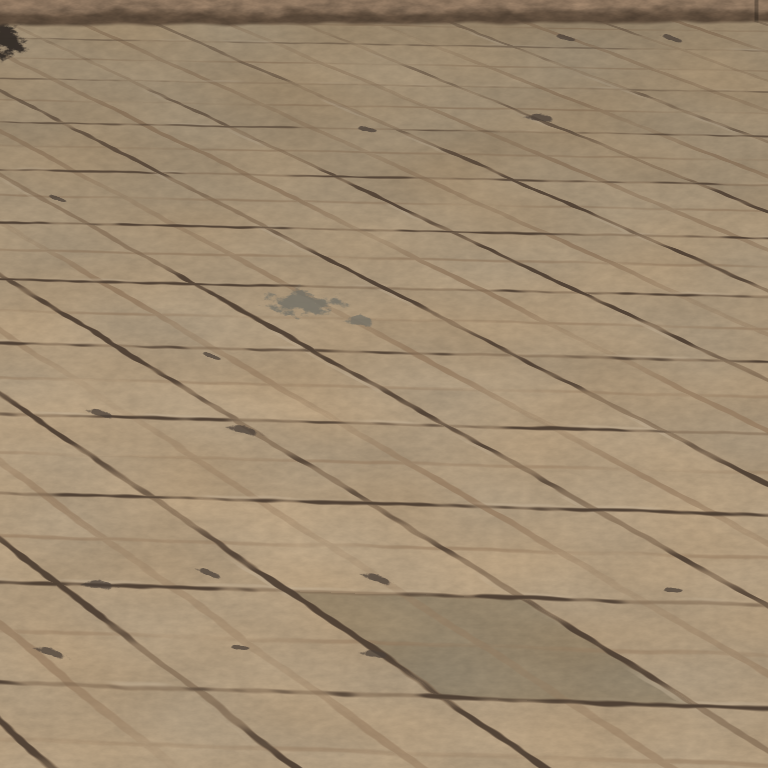
Give the GLSL for this texture, as a WebGL 1 fragment shader.

```glsl
precision highp float;
uniform vec2 u_resolution;

const vec3 FAR_STONE = vec3(0.592, 0.523, 0.425);
const vec3 NEAR_STONE = vec3(0.680, 0.597, 0.486);
const vec3 GREY_STONE = vec3(0.550, 0.490, 0.395);
const vec3 JOINT_DARK = vec3(0.29, 0.235, 0.19);
const vec3 JOINT_FAINT = vec3(0.54, 0.44, 0.34);
const vec3 DUST = vec3(0.76, 0.69, 0.59);
const vec3 MARK = vec3(0.29, 0.25, 0.22);
const vec3 PAINT = vec3(0.43, 0.425, 0.39);
const vec3 CURB_FACE = vec3(0.54, 0.45, 0.365);
const vec3 CURB_SHADE = vec3(0.31, 0.25, 0.195);

// Floor projection: x counts slanted columns, y counts rows
const vec2 TILE_SCALE = vec2(7.526, 19.08);
const vec2 TILE_ORIGIN = vec2(0.7018, -0.1589);
const vec2 TILE_SKEW = vec2(0.771, -0.0188);
const vec2 DEPTH_SKEW = vec2(0.056, 0.006);
const float DEPTH_RATE = 0.835;

const vec2 JOINT_HALF = vec2(0.019, 0.016);
const vec2 FAINT_HALF = vec2(0.027, 0.019);
const float JOINT_SOFT = 0.004;
const vec2 GREY_TILE = vec2(1.0, 7.0);
const vec2 MARK_GRID = vec2(5.0, 10.0);
const float MARK_CHANCE = 0.22;
const float CURB_HEIGHT = 0.033;

float hash(vec2 p) {
  return fract(sin(dot(p, vec2(127.1, 311.7))) * 43758.55);
}

vec2 gradientAt(vec2 cell) {
  float angle = 6.2832 * hash(cell);
  return vec2(cos(angle), sin(angle));
}

float gradientNoise(vec2 p) {
  vec2 i = floor(p), f = fract(p);
  vec2 w = f * f * f * (f * (f * 6.0 - 15.0) + 10.0);
  vec2 e = vec2(1.0, 0.0);
  float low = mix(dot(gradientAt(i), f), dot(gradientAt(i + e), f - e), w.x);
  float high = mix(dot(gradientAt(i + e.yx), f - e.yx), dot(gradientAt(i + 1.0), f - 1.0), w.x);
  return mix(low, high, w.y);
}

float fbm(vec2 p) {
  float sum = 0.0, amplitude = 0.6;
  for (int i = 0; i < 4; i++) {
    sum += amplitude * gradientNoise(p);
    p = p * 2.03 + 17.3;
    amplitude *= 0.55;
  }
  return sum;
}

// Noise running along each column line (x) and row line (y)
vec2 alongLines(vec2 f, vec2 line, float frequency) {
  return vec2(gradientNoise(vec2(f.y * frequency, line.x * 5.37 + 0.4)),
              gradientNoise(vec2(f.x * frequency * 1.4, line.y * 3.71 + 0.3)));
}

// Coverage of the lines lying on whole coordinates
vec2 joints(vec2 f, vec2 halfWidth, vec2 blur) {
  vec2 d = abs(fract(f + 0.5) - 0.5);
  return 1.0 - smoothstep(halfWidth - blur, halfWidth + blur, d);
}

// Ragged elliptical spot
float blot(vec2 p, vec2 radius) {
  float edge = length(p / radius) + 1.4 * fbm(p * vec2(40.0, 70.0) + 3.7);
  return 1.0 - smoothstep(0.6, 1.1, edge);
}

float scatteredMarks(vec2 p) {
  vec2 cell = floor(p * MARK_GRID);
  float seed = hash(cell + 4.2);
  vec2 jitter = 0.3 + 0.4 * vec2(hash(cell + 11.0), hash(cell + 23.0));
  vec2 d = p - (cell + jitter) / MARK_GRID;
  d.y += d.x * mix(0.0, 0.35, hash(cell + 31.0));
  vec2 radius = vec2(0.022, 0.0048) * mix(0.5, 1.1, hash(cell + 47.0));
  return step(seed, MARK_CHANCE) * blot(d, radius);
}

void main() {
  vec2 p = gl_FragCoord.xy / u_resolution;
  float down = 1.0 - p.y;

  // Perspective tile coordinates
  vec2 depth = 1.0 + DEPTH_RATE * down + DEPTH_SKEW * p.x;
  vec2 f = TILE_SCALE * (TILE_ORIGIN + vec2(-down, down) + TILE_SKEW * p.x) / depth;
  vec2 blur = JOINT_SOFT + 0.65 * TILE_SCALE / (depth * u_resolution.y);
  vec2 line = floor(f + 0.5);
  f += 0.02 * vec2(gradientNoise(f * 2.3), gradientNoise(f * 2.7 + 9.0));
  f += 0.012 * vec2(gradientNoise(f * 11.0), gradientNoise(f * 9.0 + 5.0));
  vec2 tile = floor(f);

  // Stone tone, tile variation and grain
  float nearness = smoothstep(0.0, 0.6, down);
  vec3 color = mix(FAR_STONE, NEAR_STONE, nearness);
  color = mix(color, GREY_STONE, 0.85 * step(length(tile - GREY_TILE), 0.1));
  color *= 1.0 + 0.05 * (hash(tile) - 0.5) + 0.04 * (hash(floor(f * 2.0) + 70.0) - 0.5);
  color *= 1.0 + 0.09 * fbm(p * vec2(7.0, 16.0)) + 0.085 * fbm(p * vec2(55.0, 120.0));
  color += vec3(0.016, 0.0, -0.016) * gradientNoise(p * vec2(6.0, 13.0) + 40.0);

  // Faint half-tile grooves
  vec2 faint = joints(f + 0.5, FAINT_HALF, blur);
  faint *= vec2(0.55, 0.42) * clamp(0.8 + 1.3 * alongLines(f, tile + 0.5, 1.1), 0.15, 1.3);
  color = mix(color, JOINT_FAINT * mix(0.9, 1.05, nearness), max(faint.x, faint.y));

  // Pale dust beside the joints
  vec2 wide = joints(f + 0.025, JOINT_HALF * 1.5, blur);
  float dusty = smoothstep(0.05, 0.4, gradientNoise(f * vec2(2.6, 2.1) + 21.0));
  color = mix(color, DUST * mix(0.83, 1.0, nearness), 0.45 * dusty * max(wide.x, wide.y));

  // Main joints: a brown groove holding broken, ragged dark filling
  vec2 wear = alongLines(f, line, 0.9);
  vec2 ragged = alongLines(f, line + 0.13, 5.0);
  float visible = mix(0.4, 1.0, smoothstep(0.04, 0.3, down));
  vec2 groove = joints(f, JOINT_HALF * 1.15, blur) * vec2(0.6, 0.5);
  color = mix(color, JOINT_FAINT * 0.88, visible * max(groove.x, groove.y));
  vec2 filling = smoothstep(-0.22, 0.22, wear + 0.55 * ragged);
  vec2 thickness = JOINT_HALF * (0.85 + 0.7 * wear + 0.9 * ragged);
  vec2 dark = joints(f, thickness, blur) * filling * vec2(0.88, 0.92) * visible;
  color = mix(color, JOINT_DARK, max(dark.x, dark.y));

  // Stains and scuffs
  color = mix(color, MARK, 0.75 * scatteredMarks(p));
  color = mix(color, PAINT, 0.75 * blot(p - vec2(0.393, 0.606), vec2(0.044, 0.015)));
  color = mix(color, PAINT, 0.7 * blot(p - vec2(0.47, 0.582), vec2(0.019, 0.007)));
  color = mix(color, MARK * 0.6, 0.9 * blot(p - vec2(0.008, 0.948), vec2(0.025, 0.02)));

  // Curb along the far edge
  float curbEdge = CURB_HEIGHT - 0.004 * p.x + 0.004 * gradientNoise(p * vec2(22.0, 4.0));
  float shade = smoothstep(0.008, 0.022, down + 0.012 * fbm(p * vec2(18.0, 40.0)));
  vec3 curb = mix(CURB_FACE, CURB_SHADE, shade * 0.8);
  curb *= 1.0 + 0.35 * fbm(p * vec2(30.0, 75.0));
  curb *= 1.0 - 0.3 * (1.0 - smoothstep(0.001, 0.004, abs(p.x - 0.985)));
  float edgeBlur = 0.002 + 1.0 / u_resolution.y;
  color = mix(curb, color, smoothstep(curbEdge - edgeBlur, curbEdge + edgeBlur, down));

  gl_FragColor = vec4(clamp(color, 0.0, 1.0), 1.0);
}
```
